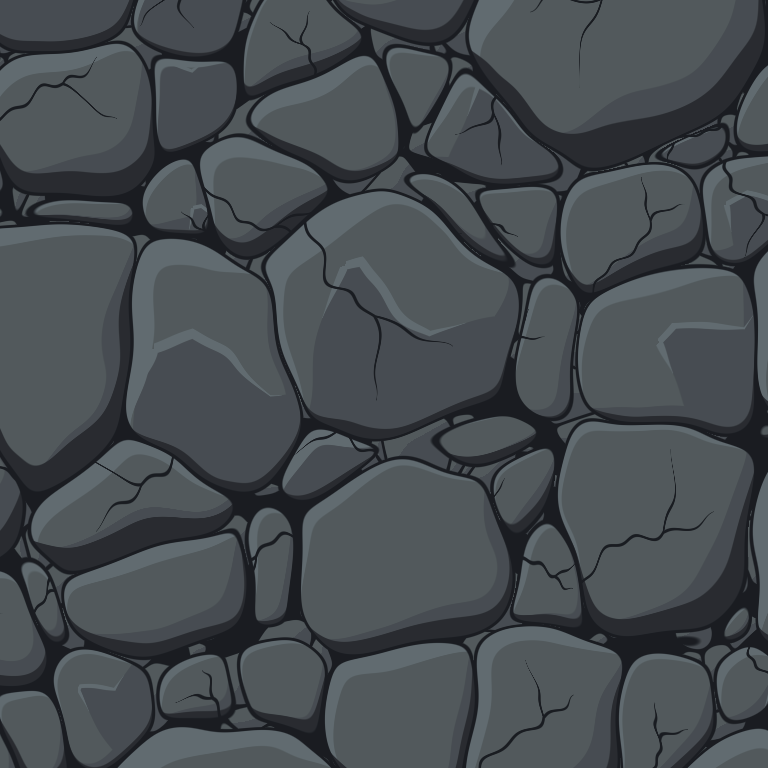
Give the GLSL for this texture, as a Shadertoy shader.

```glsl
// Draws a wall of dark slate boulders with flat cartoon shading, rims and cracks.
#define STONES 6.5        // grid cells across the canvas
#define BIG 1.9           // weight of the largest boulders
#define ROUNDING 0.07     // how far corners are rounded off
#define GAP 0.014         // half width of the dark joints
#define RIM 0.21          // width of the lit rim
#define SHADE 0.36        // width of the shaded side
#define UNDERSIDE 0.19    // width of the deep shadow below
#define CRACK 0.013       // half width of cracks
#define FACETS 0.45       // share of stones with a ridge

const vec3 JOINT = vec3(0.10, 0.11, 0.13);
const vec3 DEEP  = vec3(0.16, 0.17, 0.19);
const vec3 DIM   = vec3(0.28, 0.30, 0.32);
const vec3 SLATE = vec3(0.32, 0.35, 0.36);
const vec3 LIT   = vec3(0.38, 0.42, 0.44);
const vec2 LIGHT = vec2(-0.55, 0.835);

struct Stone { vec2 local; vec2 outward; vec3 seed; float edge; float size; };

vec3 hash3(vec2 c) {
    vec3 p = fract(c.xyx * vec3(0.1031, 0.1030, 0.0973));
    p += dot(p, p.yxz + 33.33);
    return fract((p.xxy + p.yzz) * p.zyx);
}

float wave(vec2 p) {
    return 0.6 * sin(p.x * 2.1 + 1.3 * sin(p.y * 1.7))
         + 0.4 * sin(p.y * 3.7 - p.x * 1.9 + sin(p.x * 2.9));
}

vec2 turn(vec2 p, float a) {
    return vec2(cos(a) * p.x - sin(a) * p.y, sin(a) * p.x + cos(a) * p.y);
}

float cover(float inside, float aa) { return smoothstep(-aa, aa, inside); }

// Stone centre and its weight
vec3 site(vec2 cell) {
    vec3 h = hash3(cell);
    return vec3(cell + 0.1 + 0.8 * h.xy, BIG * pow(h.z, 4.0));
}

// Weighted cellular noise with rounded edge distance
Stone findStone(vec2 p) {
    vec2 base = floor(p), id = base;
    vec3 own = vec3(0.0);
    float best = 1e3;
    for (int y = -3; y <= 3; y++)
    for (int x = -3; x <= 3; x++) {
        vec2 cell = base + vec2(x, y);
        vec3 s = site(cell);
        float d = dot(p - s.xy, p - s.xy) - s.z;
        if (d < best) { best = d; own = s; id = cell; }
    }
    float near = 1e-30, total = 1e-30;
    vec2 outward = vec2(0.0);
    for (int y = -3; y <= 3; y++)
    for (int x = -3; x <= 3; x++) {
        vec2 cell = base + vec2(x, y);
        if (cell == id) continue;
        vec3 s = site(cell);
        vec2 to = s.xy - own.xy;
        float len = length(to);
        float d = (dot(p - s.xy, p - s.xy) - s.z - best) / (2.0 * len);
        float w = exp(-d / 0.11);
        near += exp(-d / ROUNDING);
        total += w;
        outward += w * to / len;
    }
    return Stone(p - own.xy, outward / total, hash3(id + 57.0),
                 -ROUNDING * log(near), sqrt(own.z + 0.25));
}

vec3 paintStone(Stone s, vec2 p, float aa) {
    float a = s.size, lit = dot(s.outward, LIGHT);
    float wobble = 0.025 * a * wave(p * 2.6 + s.seed.xy * 9.0);

    // Shaded side and a ridge with a darker face below it
    float side = SHADE * a * (0.6 + 0.8 * s.seed.x) * -lit + wobble - s.edge;
    vec2 q = turn(s.local / a, (s.seed.y - 0.5) * 1.4);
    float zigzag = abs(fract(q.x * 0.9 + s.seed.z) * 2.0 - 1.0);
    float under = (0.05 + 0.28 * zigzag - q.y) * a + wobble;
    float beside = (q.x + 0.3) * a + 0.5 * wobble;
    float hasRidge = step(s.seed.z, FACETS);
    float face = min(under, beside);
    vec3 col = mix(SLATE, DIM, max(cover(side, aa), hasRidge * cover(face, aa)));

    // Lit strokes along the ridge, tapering at their ends
    float top = 0.035 * a * (1.0 - smoothstep(0.1, 0.6, q.x)) - abs(under);
    float drop = 0.03 * a * (1.0 - smoothstep(0.0, 0.4 * a, under)) - abs(beside);
    float stroke = max(cover(top, aa) * step(0.0, beside) * step(q.x, 0.55),
                       cover(drop, aa) * step(0.0, under) * step(under, 0.36 * a));
    col = mix(col, LIT, stroke * hasRidge);

    // Lit rim above, deep shadow underneath
    float rim = RIM * a * (0.5 + 0.9 * s.seed.y) * lit + 0.5 * wobble - s.edge;
    col = mix(col, LIT, cover(rim, aa));
    float below = -s.outward.y * 0.9 + s.outward.x * 0.25;
    float deep = UNDERSIDE * a * (0.35 + 1.1 * s.seed.z) * below + 0.4 * wobble - s.edge;
    col = mix(col, DEEP, cover(deep, aa));

    // Forked crack running in from the edge
    vec2 c = turn(s.local / a, s.seed.y * 40.0);
    c.x += 0.08 * sin(c.y * 6.0 + s.seed.x * 9.0) + 0.03 * sin(c.y * 19.0);
    float line = abs(abs(c.x) - 0.7 * max(c.y, 0.0)) * a;
    float width = CRACK * (1.0 - smoothstep(0.1, 0.5, c.y));
    float cracked = step(0.42, s.seed.x) * step(c.y, 0.42);
    return mix(col, JOINT, cracked * cover(width - line, aa));
}

void mainImage(out vec4 fragColor, in vec2 fragCoord) {
    vec2 p = fragCoord / iResolution.y * STONES + vec2(13.0, 7.0);
    float aa = 0.7 * STONES / iResolution.y;
    p += 0.06 * vec2(wave(p * 1.5), wave(p.yx * 1.7 + 4.0));

    Stone s = findStone(p);
    float joint = GAP + 0.045 * pow(max(wave(p * 0.6), 0.0), 2.0);
    vec3 col = JOINT;

    // Pebbles wedged into the wider joints
    if (s.edge < joint) {
        Stone pebble = findStone(p * 4.0 + 31.0);
        float inside = min(pebble.edge / 4.0 - 0.012, joint - s.edge - 0.025);
        vec3 tone = mix(DIM, SLATE, step(0.0, dot(pebble.outward, LIGHT)));
        col = mix(col, tone, cover(inside, aa) * step(0.45, pebble.seed.x));
    }
    col = mix(col, paintStone(s, p, aa), cover(s.edge - joint, aa));
    fragColor = vec4(col, 1.0);
}
```
